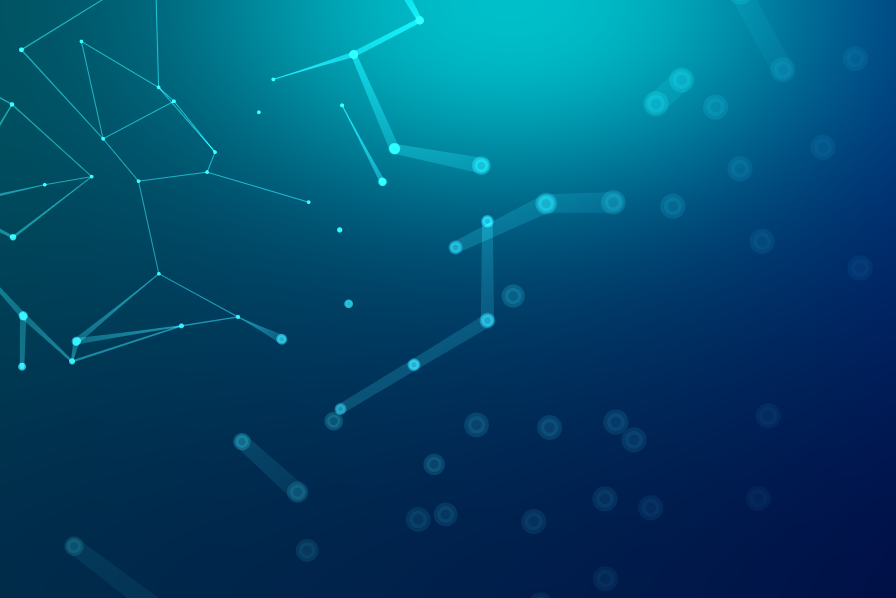
This background is drawn by a Shadertoy shader. Its source:

```glsl
// Deep teal and navy backdrop with a top glow and a network of nodes drifting out of focus.

const vec2 SCENE = vec2(1.5, 1.0);   // scene extent, in canvas heights
const vec2 FOCUS = vec2(0.27, 0.78); // sharpest spot of the network
const float CELL = 0.105;            // spacing of scattered nodes
const vec3 LIGHT = vec3(0.22, 0.72, 0.68);

struct Node { vec2 pos; float radius; float light; };

vec2 hash2(vec2 p) {
    vec3 q = fract(p.xyx * vec3(0.1031, 0.1030, 0.0973));
    q += dot(q, q.yzx + 33.33);
    return fract((q.xx + q.yz) * q.zy);
}

// Antialiased coverage of a shape from its signed distance
float cover(float dist, float px) {
    return clamp(0.5 - dist / px, 0.0, 1.0);
}

// Radius grows and light fades away from the focus
Node makeNode(vec2 pos, float variation) {
    float blur = smoothstep(0.2, 0.85, distance(pos, FOCUS) + variation);
    float fade = 1.0 - 0.6 * smoothstep(0.85, 1.4, pos.x);
    fade *= mix(0.55, 1.0, smoothstep(0.0, 0.4, pos.y));
    return Node(pos, mix(0.003, 0.021, blur), mix(0.95, 0.33, blur) * fade);
}

Node gridNode(vec2 cell) {
    vec2 jitter = 0.85 * (hash2(cell + 40.0) - 0.5);
    float variation = 0.16 * (hash2(cell + 91.0).x - 0.5);
    return makeNode((cell + 0.5 + jitter) * CELL, variation);
}

bool isOccupied(vec2 cell) {
    float nearFocus = 1.0 - smoothstep(0.2, 0.6, distance(cell * CELL, FOCUS));
    return hash2(cell + 17.0).y < 0.42 + 0.4 * nearFocus;
}

// Soft disc with a brighter inner ring; tiny nodes become solid dots
float drawNode(vec2 p, Node n, float px) {
    float d = distance(p, n.pos);
    float disc = cover(d - n.radius, px);
    float ring = cover(abs(d - 0.56 * n.radius) - 0.14 * n.radius, px);
    float solid = 1.0 - smoothstep(0.004, 0.012, n.radius);
    return n.light * mix(0.42 * disc + 0.26 * ring, disc, solid);
}

// Tapered translucent band between two nodes
float drawLink(vec2 p, Node a, Node b, float px) {
    vec2 along = b.pos - a.pos;
    float t = clamp(dot(p - a.pos, along) / dot(along, along), 0.0, 1.0);
    float radius = mix(a.radius, b.radius, t);
    float thick = smoothstep(0.003, 0.010, radius);
    float halfWidth = radius * mix(0.28, 0.85, thick);
    float line = cover(distance(p, a.pos + along * t) - halfWidth, px);
    return line * mix(a.light, b.light, t) * mix(0.55, 0.27, thick);
}

// Scattered nodes, each linked at random to its neighbours
float network(vec2 p, float px) {
    vec2 home = floor(p / CELL);
    float glow = 0.0;
    for (int j = -1; j <= 1; j++)
    for (int i = -1; i <= 1; i++) {
        vec2 cell = home + vec2(i, j);
        if (!isOccupied(cell)) continue;
        Node a = gridNode(cell);
        glow += drawNode(p, a, px);
        float chance = mix(0.42, 0.04, smoothstep(0.2, 1.05, distance(a.pos, FOCUS)));
        for (int k = 0; k < 4; k++) {
            float angle = 0.785398 * float(k - 1);
            vec2 next = cell + floor(1.2 * vec2(cos(angle), sin(angle)) + 0.5);
            bool linked = hash2(cell + 7.3 * float(k + 1)).x < chance;
            if (linked && isOccupied(next)) glow += drawLink(p, a, gridNode(next), px);
        }
    }
    return glow;
}

// Long chain: a diagonal climb that turns upright
Node chainNode(float i) {
    vec2 pos = vec2(min(0.57 + 0.123 * i, 0.816), 0.316 + 0.074 * i);
    pos.y += 0.092 * max(i - 2.0, 0.0);
    return makeNode(pos, -0.08);
}

float chain(vec2 p, float px) {
    float glow = drawNode(p, chainNode(0.0), px);
    for (int i = 0; i < 3; i++) {
        Node a = chainNode(float(i));
        Node b = chainNode(float(i + 1));
        glow += drawLink(p, a, b, px) + drawNode(p, b, px);
    }
    return glow;
}

vec3 backdrop(vec2 uv) {
    vec3 low = mix(vec3(0.0, 0.17, 0.29), vec3(0.0, 0.06, 0.28), uv.x);
    vec3 high = mix(vec3(0.0, 0.30, 0.36), vec3(0.0, 0.17, 0.45), uv.x);
    vec3 base = mix(low, high, smoothstep(0.0, 0.95, uv.y));
    vec2 offset = (uv - vec2(0.57, 1.0)) * SCENE;
    float core = exp(-pow(length(offset / vec2(0.50, 0.31)), 2.3));
    float halo = 0.18 * exp(-dot(offset, offset) / 0.40);
    return mix(base, vec3(0.0, 0.75, 0.79), core + halo * (1.0 - core));
}

void mainImage(out vec4 fragColor, in vec2 fragCoord) {
    vec2 uv = fragCoord / iResolution.xy;
    vec2 p = uv * SCENE;
    float px = 1.0 / iResolution.y;
    float glow = network(p, px) + chain(p, px);
    fragColor = vec4(min(backdrop(uv) + LIGHT * min(glow, 1.0), 1.0), 1.0);
}
```
